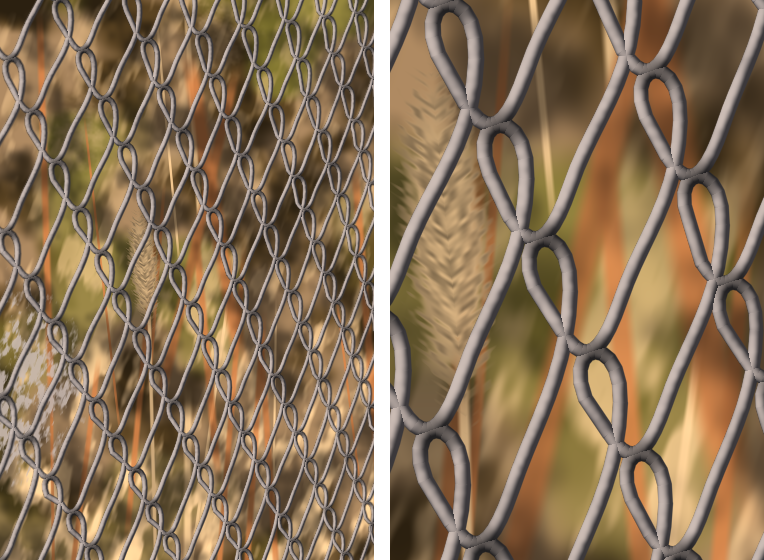
Left: the whole. Right: its middle third, enlarged.
A Shadertoy shader for this pattern:

```glsl
const vec2 ORIGIN = vec2(0.0195, 0.1107), TAPER = vec2(0.0337, 0.02);
const vec2 SHORT_STEP = vec2(0.0468, 0.1005), LONG_STEP = vec2(0.0521, -0.2109);
const vec3 SHADE = vec3(0.27, 0.20, 0.10), EARTH = vec3(0.52, 0.41, 0.29);
const vec3 LEAF = vec3(0.42, 0.40, 0.15), STRAW = vec3(0.80, 0.66, 0.48);
const vec3 RUST = vec3(0.66, 0.40, 0.22), PALE = vec3(0.80, 0.74, 0.71);
const vec3 STEEL = vec3(0.23, 0.22, 0.23);

float hash(vec2 p) {
    vec3 q = fract(p.xyx * vec3(0.1031, 0.1030, 0.0973));
    q += dot(q, q.yzx + 33.33);
    return fract((q.x + q.y) * q.z);
}

float noise(vec2 p) {
    vec2 c = floor(p), f = fract(p);
    f = f * f * (3.0 - 2.0 * f);
    return mix(mix(hash(c), hash(c + vec2(1, 0)), f.x),
               mix(hash(c + vec2(0, 1)), hash(c + vec2(1, 1)), f.x), f.y);
}

float fbm(vec2 p) {
    return 0.55 * noise(p) + 0.3 * noise(p * 2.1 + 5.3) + 0.15 * noise(p * 4.3 + 9.1);
}

// Perspective lattice of knots
float depthAt(vec2 k) { return 1.0 + dot(k, TAPER); }

vec2 knotAt(vec2 k) {
    vec2 jitter = vec2(hash(k + 40.0), hash(k + 73.0)) - 0.5;
    return (ORIGIN + k.x * SHORT_STEP + k.y * LONG_STEP + 0.006 * jitter) / depthAt(k);
}

vec2 latticeAt(vec2 p) {
    return inverse(mat2(SHORT_STEP - TAPER.x * p, LONG_STEP - TAPER.y * p)) * (p - ORIGIN);
}

// Wire record: xy = offset in radii, z = distance in radii, w = radius
void addStrand(vec2 p, vec2 a, vec2 b, float radius, inout vec4 wire) {
    vec2 ab = b - a, ap = p - a;
    vec2 offset = (ap - ab * clamp(dot(ap, ab) / dot(ab, ab), 0.0, 1.0)) / radius;
    float d = length(offset);
    if (d < wire.z) wire = vec4(offset, d, radius);
}

void addBend(vec2 p, vec2 a, vec2 b, vec2 c, vec2 d, float radius, inout vec4 wire) {
    vec2 last = a;
    for (int i = 1; i <= 10; i++) {
        float t = float(i) / 10.0, s = 1.0 - t;
        vec2 next = s * s * s * a + 3.0 * s * t * (s * b + t * c) + t * t * t * d;
        addStrand(p, last, next, radius, wire);
        last = next;
    }
}

vec4 chainLink(vec2 p, vec2 cell) {
    vec4 wire = vec4(0, 0, 100, 0.005);
    for (int n = 0; n < 9; n++) {
        vec2 k = cell + vec2(n % 3, n / 3) - 1.0, kShort = k + vec2(1, 0), kLong = k + vec2(0, 1);
        vec2 knot = knotAt(k);
        float size = 0.00179 / depthAt(k), sizeLong = 0.00179 / depthAt(kLong), radius = 3.2 * size;
        vec2 loopStart = knot + size * vec2(-5, 18), loopEnd = knot + size * vec2(10, 20);
        vec2 hookStart = knot + size * vec2(10, -24), hookEnd = knot + size * vec2(-15, -11);
        vec2 shortEnd = knotAt(kShort) + 0.00179 / depthAt(kShort) * vec2(-15, -11);
        vec2 longEnd = knotAt(kLong) + sizeLong * vec2(10, 20);
        addBend(p, loopStart, knot + size * vec2(-15, -7), knot + size * vec2(11, -11), loopEnd, radius, wire);
        addBend(p, hookStart, knot + size * vec2(2, -1), knot + size * vec2(-5, 5), hookEnd, radius, wire);
        addBend(p, hookStart, hookStart + size * vec2(9, -27), longEnd + sizeLong * vec2(-1, 34), longEnd, radius, wire);
        addStrand(p, loopStart, shortEnd, radius, wire);
    }
    return wire;
}

// Soft leaning stalk between two heights
float stalk(vec2 p, float x, float lean, float top, float bottom, float width) {
    float ends = smoothstep(top - 0.04, top + 0.04, p.y) * smoothstep(bottom + 0.04, bottom - 0.04, p.y);
    return smoothstep(width * 1.5, width * 0.4, abs(p.x - x - lean * p.y)) * ends;
}

vec3 meadow(vec2 p) {
    float low = smoothstep(0.3, 0.85, p.y);
    vec2 slant = vec2(p.x + 0.35 * p.y, p.y - 0.35 * p.x);
    vec3 color = mix(SHADE, EARTH, smoothstep(0.32, 0.62, fbm(p * 9.0) + 0.08 * low));
    color = mix(color, LEAF, 0.75 * smoothstep(0.45, 0.7, noise(p * 8.0 + 3.0)) * (1.0 - 0.6 * low));
    color = mix(color, STRAW, smoothstep(0.45, 0.7, fbm(slant * vec2(36, 12))) * mix(0.4, 1.0, low));
    // Blurred flower clumps
    float clump = min(length(p - vec2(0.39, 0.06)), length(p - vec2(0.14, 0.25)));
    color = mix(color, STRAW * 0.85, 0.6 * smoothstep(0.12, 0.03, clump + 0.08 * fbm(p * 50.0)));
    for (int i = 0; i < 18; i++) {
        vec2 id = vec2(i, i * 3 + 1);
        float top = hash(id + 5.0) * 0.75;
        float m = stalk(p, hash(id) * 0.8 - 0.06, (hash(id + 9.0) - 0.5) * 0.3, top,
                        top + 0.3 + 0.4 * hash(id + 23.0), 0.002 + 0.005 * hash(id + 31.0));
        color = mix(color, mix(RUST, STRAW, step(0.6, hash(id + 47.0))), 0.85 * m);
    }
    color = mix(color, RUST, 0.9 * stalk(p, 0.32, 0.17, 0.12, 0.62, 0.013));
    color = mix(color, RUST * 0.9, 0.85 * stalk(p, 0.45, -0.23, 0.15, 0.7, 0.009));
    color = mix(color, RUST, 0.9 * stalk(p, 0.07, 0.03, 0.05, 0.7, 0.006));
    // Dappled sun and shadow
    color *= mix(0.62, 1.32, smoothstep(0.28, 0.7, fbm(p * vec2(17, 13) + 11.0) + 0.06 * low));
    float plume = fbm(slant * vec2(95, 40)) * smoothstep(0.24, 0.05, length((p - vec2(0.02, 0.68)) * vec2(1, 0.7)));
    return mix(color, PALE, 0.85 * smoothstep(0.38, 0.62, plume));
}

vec3 addSeedHead(vec3 color, vec2 p) {
    color = mix(color, STRAW, stalk(p, 0.251, 0.027, 0.56, 1.1, 0.0032));
    vec2 q = p - vec2(0.257 + 0.1 * (p.y - 0.475), 0.475);
    float bristle = noise(vec2(q.x * 190.0, (q.y + abs(q.x) * 0.7) * 350.0));
    float body = length(q / vec2(0.025, 0.092)) + 0.5 * (bristle - 0.5);
    return mix(color, STRAW * (0.65 + 0.45 * bristle), 0.95 * smoothstep(1.15, 0.7, body));
}

void mainImage(out vec4 fragColor, in vec2 fragCoord) {
    vec2 p = vec2(fragCoord.x, iResolution.y - fragCoord.y) / iResolution.y;
    vec2 lattice = latticeAt(p);
    vec4 wire = chainLink(p, floor(lattice));
    // Round metal with dull patches and dark contacts
    vec3 normal = vec3(wire.xy, sqrt(max(0.0, 1.0 - wire.z * wire.z)));
    float light = dot(normal, normalize(vec3(-0.5, -0.3, 0.75)));
    light += 0.25 * (fbm(p * 38.0) - 0.5) + 0.1 * (noise(p * 260.0) - 0.5);
    vec3 metal = mix(STEEL, PALE, smoothstep(0.25, 1.08, light));
    float contact = length(p - knotAt(round(lattice))) * depthAt(round(lattice));
    metal *= 1.0 - 0.45 * smoothstep(0.024, 0.004, contact);
    // Focus falls off toward both sides
    float blur = (0.8 / iResolution.y + 0.0012 * smoothstep(0.12, 0.36, abs(p.x - 0.34))) / wire.w;
    vec3 color = mix(addSeedHead(meadow(p), p), metal, smoothstep(1.0 + blur, 1.0 - blur, wire.z));
    fragColor = vec4(color, 1.0);
}
```
